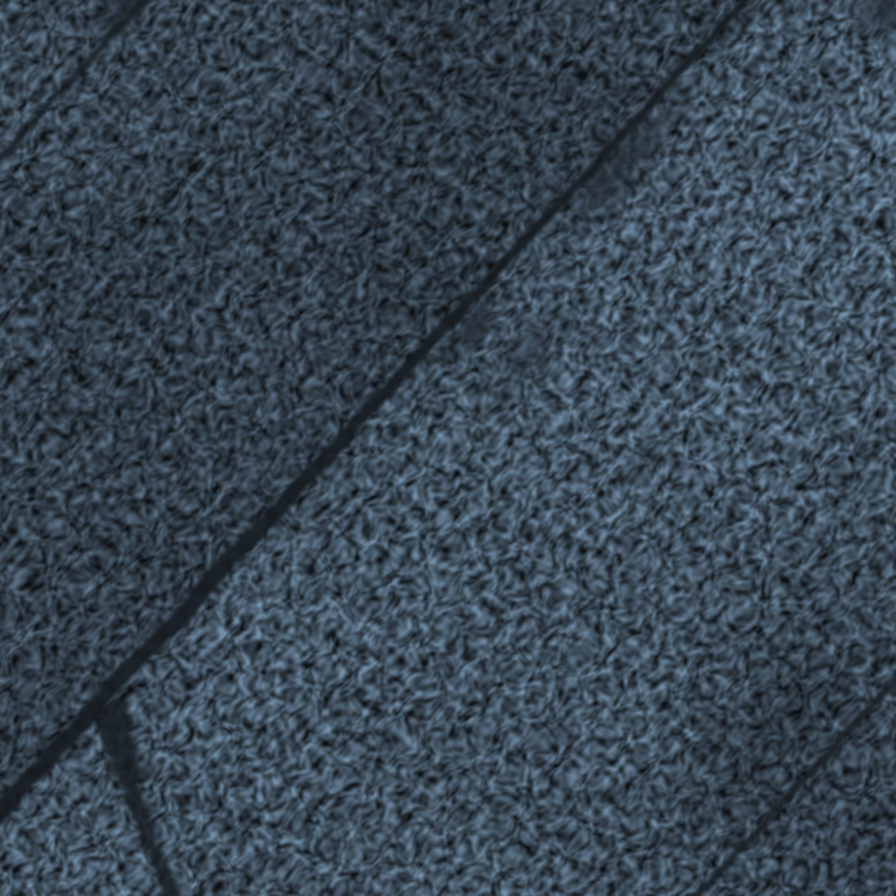
This texture is drawn by a WebGL 1 fragment shader. Its source:

```glsl
precision highp float;
// Weathered blue-grey slabs split by diagonal seams, with one short cross joint.
// Seams are distance bands in a rotated frame; the crust is layered gradient noise,
// dimmed by broad shading, soft stains and a few pits.

uniform vec2 u_resolution;

const vec2 SEAM_ORIGIN = vec2(0.0, 0.095);
const vec2 ALONG = vec2(0.677, 0.736);
const vec2 ACROSS = vec2(0.736, -0.677);
const vec3 SLATE_TINT = vec3(0.675, 0.845, 1.0);

vec2 hashGradient(vec2 cell) {
  float h = fract(sin(dot(cell, vec2(127.1, 311.7))) * 43758.55);
  return vec2(cos(h * 6.2832), sin(h * 6.2832));
}

float gradientNoise(vec2 p) {
  vec2 i = floor(p), f = fract(p);
  vec2 u = f * f * f * (f * (f * 6.0 - 15.0) + 10.0);
  vec2 e = vec2(1.0, 0.0);
  float a = dot(hashGradient(i), f);
  float b = dot(hashGradient(i + e.xy), f - e.xy);
  float c = dot(hashGradient(i + e.yx), f - e.yx);
  float d = dot(hashGradient(i + e.xx), f - e.xx);
  return mix(mix(a, b, u.x), mix(c, d, u.x), u.y);
}

float segmentDistance(vec2 p, vec2 a, vec2 b) {
  vec2 ab = b - a;
  return length(p - a - ab * clamp(dot(p - a, ab) / dot(ab, ab), 0.0, 1.0));
}

// Soft ellipse aligned with the seams; radii run along and across them.
float stain(vec2 p, vec2 center, vec2 radii) {
  vec2 q = p - center;
  q = vec2(dot(q, ALONG), dot(q, ACROSS)) / radii;
  return exp(-dot(q, q));
}

float band(float dist, float halfWidth, float softness) {
  return 1.0 - smoothstep(halfWidth - softness, halfWidth + softness, dist);
}

// Wormy crust: warped fine noise plus a sharper and a coarser layer.
float crust(vec2 p) {
  vec2 warp = vec2(gradientNoise(p * 34.0), gradientNoise(p * 34.0 + 57.0));
  vec2 q = p + 0.008 * warp;
  q = vec2(dot(q, ALONG) * 0.8, dot(q, ACROSS));
  return gradientNoise(q * 96.0) + 0.7 * gradientNoise(q * 165.0 + 19.0)
       + 0.3 * gradientNoise(p * 42.0 + 7.0);
}

// Broad light: dark upper-left slab, paler lower-right slab.
float slabShade(vec2 p, float across) {
  float shade = mix(0.275, 0.365, smoothstep(-0.02, 0.05, across));
  shade += 0.035 * smoothstep(-0.22, -0.5, across);
  shade += 0.03 * stain(p, vec2(0.05, 0.45), vec2(0.25, 0.16));
  shade += 0.03 * stain(p, vec2(0.92, 0.8), vec2(0.25, 0.2));
  shade -= 0.10 * stain(p, vec2(0.88, 0.18), vec2(0.22, 0.09));
  shade -= 0.06 * smoothstep(0.62, 0.75, across);
  return shade + 0.04 * gradientNoise(p * 5.0 + 3.0);
}

void main() {
  vec2 p = gl_FragCoord.xy / u_resolution;
  vec2 local = p - SEAM_ORIGIN;
  float along = dot(local, ALONG);
  float across = dot(local, ACROSS);
  float wobble = 0.004 * gradientNoise(vec2(along * 12.0, 2.0))
               + 0.003 * gradientNoise(p * 45.0);

  // Three seams with uneven spacing; the middle one is the widest.
  float seam = 0.0;
  float rim = 0.0;
  for (int i = -1; i <= 1; i++) {
    float row = float(i);
    float d = across - row * 0.565 - row * row * 0.0715 + wobble;
    float middle = 1.0 - abs(row);
    float halfWidth = mix(0.004, mix(0.009, 0.004, smoothstep(0.2, 1.2, along)), middle);
    float strength = mix(0.8, 0.95, middle);
    seam = max(seam, strength * band(abs(d), halfWidth, 0.004));
    rim += (0.4 + 0.6 * middle) * band(abs(d - halfWidth - 0.009), 0.004, 0.005);
    rim += 0.35 * band(abs(d + halfWidth + 0.010), 0.004, 0.006);
  }

  // Cross joint leaving the middle seam, flared where they meet.
  float jointDist = min(segmentDistance(p, vec2(0.125, 0.205), vec2(0.150, 0.105)),
                        segmentDistance(p, vec2(0.150, 0.105), vec2(0.200, -0.02)));
  float jointWidth = mix(0.009, 0.018, smoothstep(0.08, 0.21, p.y));
  seam = max(seam, 0.85 * band(jointDist + 2.0 * wobble, jointWidth, 0.007));

  // Pits and smudges lying beside the seams.
  float pits = 0.75 * stain(p, vec2(0.527, 0.63), vec2(0.032, 0.014));
  pits += 0.60 * stain(p, vec2(0.69, 0.815), vec2(0.085, 0.025));
  pits += 0.40 * stain(p, vec2(0.59, 0.60), vec2(0.06, 0.020));
  pits += 0.90 * stain(p, vec2(0.137, 0.99), vec2(0.030, 0.014));
  pits += 0.70 * stain(p, vec2(0.99, 0.99), vec2(0.030, 0.025));
  pits += 0.50 * stain(p, vec2(0.72, 0.49), vec2(0.016, 0.012));
  pits = clamp(pits * (1.0 + 0.8 * gradientNoise(p * 30.0)), 0.0, 0.9);

  // Surface tone: grain, long scratches and pale worn rims.
  float scratches = gradientNoise(vec2(along * 7.0, across * 75.0));
  float tone = slabShade(p, across);
  tone *= 1.0 + 0.95 * crust(p) * (1.0 - 0.5 * pits) + 0.16 * scratches;
  tone += 0.05 * rim * (0.7 + scratches);
  tone = mix(tone, 0.17, pits);
  float seamTone = 0.135 + 0.04 * gradientNoise(p * 60.0);
  tone = clamp(mix(tone, seamTone, seam), 0.08, 0.66);

  gl_FragColor = vec4(SLATE_TINT * tone, 1.0);
}
```
